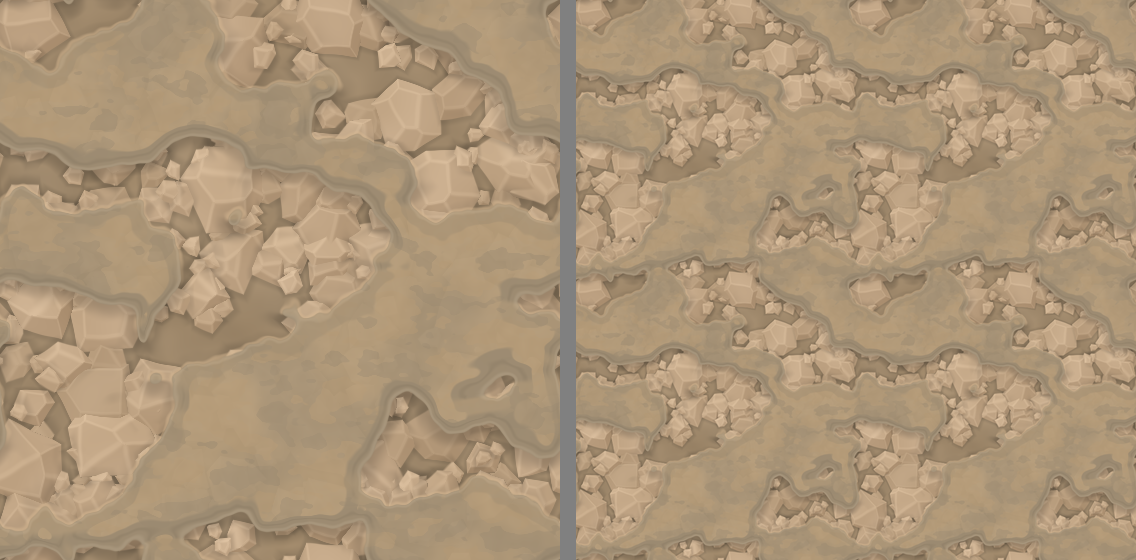
Left, the tile; right, the same tile 2 across and 2 down.
This texture is drawn by a three.js fragment shader. Its source:

```glsl
varying vec2 vUv;

float hash(vec2 p) {
  return fract(sin(dot(p, vec2(127.1, 311.7))) * 43758.5);
}

float corner(vec2 cell, vec2 offset, vec2 period) {
  float a = 6.2832 * hash(mod(cell, period) + period * 0.37);
  return dot(vec2(cos(a), sin(a)), offset);
}

// Gradient noise that wraps after a whole number of cells
float noise(vec2 uv, vec2 period) {
  vec2 p = uv * period, i = floor(p), f = p - i;
  vec2 u = f * f * f * (f * (f * 6.0 - 15.0) + 10.0);
  vec2 e = vec2(1.0, 0.0);
  return mix(
    mix(corner(i, f, period), corner(i + e, f - e, period), u.x),
    mix(corner(i + e.yx, f - e.yx, period), corner(i + 1.0, f - 1.0, period), u.x), u.y);
}

// Positive on plaster, negative in the pits
float plasterField(vec2 uv) {
  vec2 w = uv + 0.04 * vec2(noise(uv, vec2(4.0)), noise(uv + 0.37, vec2(5.0)));
  return 0.04 + noise(w, vec2(3.0, 4.0)) + 0.5 * noise(w, vec2(6.0, 8.0))
    + 0.15 * noise(w, vec2(13.0, 15.0));
}

// Paints one layer of faceted stones, keeping the tallest surface
void addStones(vec2 uv, float count, float amount, float lift, inout float top, inout vec3 color) {
  vec3 sun = normalize(vec3(-0.35, 0.6, 0.75));
  vec2 cell = floor(uv * count);
  for (float y = -1.0; y <= 1.0; y++) {
    for (float x = -1.0; x <= 1.0; x++) {
      vec2 id = cell + vec2(x, y);
      vec2 key = mod(id, count) + count * 1.7;
      if (hash(key + 3.1) > amount) continue;
      vec2 jitter = vec2(hash(key + 5.3), hash(key + 8.9)) - 0.5;
      vec2 q = uv * count - id - 0.5 - 0.7 * jitter;
      float radius = mix(0.38, 0.68, hash(key + 12.7));

      // Tilted cap cut by sloping sides
      vec2 tilt = 0.5 * vec2(hash(key + 15.1), hash(key + 17.9)) - 0.25;
      float first = radius * 0.42 - dot(q, tilt), second = 9.0;
      float light = dot(normalize(vec3(tilt, 1.0)), sun), nextLight = light;
      for (float k = 0.0; k < 6.0; k++) {
        float angle = (k + 0.75 * hash(key + k * 2.3 + 21.0)) * 1.0472;
        vec2 dir = vec2(cos(angle), sin(angle));
        float reach = radius * mix(0.72, 1.0, hash(key + k * 3.7 + 41.0));
        float steep = mix(0.5, 1.8, hash(key + k * 1.9 + 67.0));
        float side = (reach - dot(q, dir)) * steep;
        float sideLight = dot(normalize(vec3(dir * steep, 1.0)), sun);
        if (side < first) {
          second = first;
          nextLight = light;
          first = side;
          light = sideLight;
        } else if (side < second) {
          second = side;
          nextLight = sideLight;
        }
      }

      // Facet light, pale ridges and depth fade
      float height = first / count, edge = (second - first) / count;
      float base = lift * hash(key + 91.0);
      float lit = mix(0.5 * (light + nextLight), light, smoothstep(0.0, 0.003, edge));
      float tone = 0.12 + 0.55 * lit + 0.22 * (1.0 - smoothstep(0.0, 0.005, edge))
        + 0.25 * (hash(key + 97.0) - 0.5);
      vec3 stone = mix(vec3(0.66, 0.55, 0.43), vec3(0.87, 0.76, 0.63), tone);
      stone = mix(vec3(0.64, 0.54, 0.42), stone, 0.6 + 0.4 * smoothstep(0.0, lift * 0.5, base));

      // Contact shadow, then the stone itself
      float shadow = smoothstep(-0.012, 0.0, height) * smoothstep(-0.01, 0.01, base + 0.008 - top);
      color *= 1.0 - 0.09 * shadow;
      float cover = smoothstep(0.0, 0.0025, height)
        * smoothstep(-0.001, 0.001, base + height - top);
      color = mix(color, stone, cover);
      if (cover > 0.5) top = base + height;
    }
  }
}

void main() {
  vec2 uv = vUv;
  float broad = noise(uv, vec2(5.0, 6.0));
  float medium = noise(uv, vec2(18.0));
  float fine = noise(uv, vec2(43.0));

  // Distance to the plaster rim and the way it faces
  float field = plasterField(uv);
  vec2 slope = vec2(plasterField(uv + vec2(0.004, 0.0)), plasterField(uv + vec2(0.0, 0.004))) - field;
  slope /= 0.004;
  float steepness = max(length(slope), 1.5);
  float overhang = smoothstep(-0.5, 0.5, slope.y / steepness);
  float rim = field / steepness + mix(1.6, 0.7, overhang) * (0.007 * medium + 0.005 * fine);

  // Pit floor and stones
  vec3 pit = vec3(0.63, 0.54, 0.425) * (1.0 + 0.07 * broad + 0.05 * medium);
  float top = 0.0;
  vec2 bent = uv + 0.004 * vec2(medium, noise(uv + 0.41, vec2(21.0)));
  addStones(bent, 8.0, 0.75, 0.02, top, pit);
  addStones(bent, 13.0, 0.6, 0.024, top, pit);
  addStones(bent, 24.0, 0.3, 0.032, top, pit);
  pit *= 1.0 + vec3(0.05, 0.06, 0.08) * noise(uv, vec2(11.0));
  vec3 buried = pit;
  pit *= 1.0 - mix(0.05, 0.17, overhang) * smoothstep(-0.035, 0.0, rim);
  pit = mix(pit, vec3(0.84, 0.72, 0.57), 0.5 * (1.0 - overhang) * smoothstep(-0.008, -0.002, rim));

  // Plaster with crisp, flat blotches
  float blotch = noise(uv, vec2(9.0, 16.0)) + 0.5 * noise(uv, vec2(22.0, 38.0))
    + 0.25 * noise(uv, vec2(50.0, 80.0));
  vec3 plaster = mix(vec3(0.655, 0.575, 0.463), vec3(0.705, 0.61, 0.48),
    smoothstep(-0.35, 0.2, broad + 0.3 * medium));
  plaster = mix(plaster, vec3(0.71, 0.605, 0.465), 0.55 * smoothstep(0.12, 0.16, blotch));
  plaster = mix(plaster, vec3(0.62, 0.55, 0.45), 0.5 * smoothstep(0.22, 0.26, -blotch));
  plaster += 0.07 * (buried - vec3(0.70, 0.60, 0.49)) + 0.012 * fine;

  // Grey worn band with a dark outer line and a pale lip
  float width = 0.026 + 0.02 * broad + 0.008 * medium;
  float band = 1.0 - smoothstep(width - 0.003, width + 0.004, rim);
  plaster = mix(plaster, vec3(0.60, 0.535, 0.44), band * mix(0.35, 0.85, overhang));
  plaster *= 1.0 - 0.05 * overhang * (1.0 - smoothstep(0.0, 0.005, abs(rim - 0.5 * width)));
  plaster += 0.04 * (1.0 - smoothstep(0.0, 0.005, abs(rim - 0.003)));

  gl_FragColor = vec4(mix(pit, plaster, smoothstep(-0.0015, 0.0015, rim)), 1.0);
}
```
